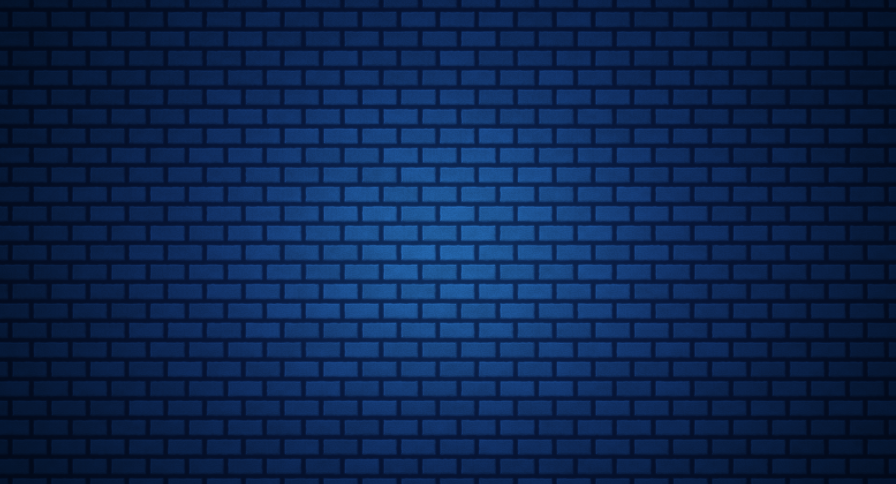
This texture is drawn by a Shadertoy shader. Its source:

```glsl
// Dark blue brick wall in running bond, lit by a soft oval glow at its centre.

float hash(vec2 p) {
    return fract(sin(dot(p, vec2(127.1, 311.7))) * 43758.5453);
}

float valueNoise(vec2 p) {
    vec2 cell = floor(p), f = fract(p);
    f = f * f * (3.0 - 2.0 * f);
    return mix(mix(hash(cell), hash(cell + vec2(1, 0)), f.x),
               mix(hash(cell + vec2(0, 1)), hash(cell + vec2(1, 1)), f.x), f.y);
}

float roundedBox(vec2 p, vec2 halfSize, float radius) {
    vec2 q = abs(p) - halfSize + radius;
    return length(max(q, 0.0)) + min(max(q.x, q.y), 0.0) - radius;
}

// Paint colour under the light, by distance from the glow's centre.
vec3 litPaint(float r) {
    vec3 ambient = mix(vec3(0.015, 0.075, 0.17), vec3(0.07, 0.19, 0.41),
                       1.0 - smoothstep(0.2, 0.95, r));
    return ambient + vec3(0.06, 0.18, 0.22) * exp(-14.0 * r * r);
}

void mainImage(out vec4 fragColor, in vec2 fragCoord) {
    // Canvas heights, with y running down from the top edge.
    vec2 p = vec2(fragCoord.x, iResolution.y - fragCoord.y) / iResolution.y;
    float aspect = iResolution.x / iResolution.y;
    float pixel = 1.0 / iResolution.y;

    // Running bond: alternate rows slide by a little under half a brick.
    vec2 pitch = vec2(0.0803, 0.04015);
    float row = floor(p.y / pitch.y + 0.5);
    float slide = mix(0.0248, 0.0613, mod(row, 2.0));
    float column = floor((p.x - slide) / pitch.x + 0.5);
    vec2 brick = vec2(column, row);
    vec2 local = p - vec2(slide, 0.0) - brick * pitch;

    // Slightly worn brick outline.
    float wear = (valueNoise(p * 150.0) - 0.5) * 0.0012;
    vec2 halfSize = vec2(0.0350, 0.0152);
    float d = roundedBox(local, halfSize, 0.002) + wear;
    float soft = max(pixel, 0.0014);
    float face = 1.0 - smoothstep(-soft, soft, d);

    // Bevel: light catches the top and left rims, shade the bottom and right.
    float rim = face * smoothstep(-0.0045, -0.001, d);
    vec2 edge = local / halfSize;
    bool onSide = halfSize.x - abs(local.x) < halfSize.y - abs(local.y);
    float bevel = onSide ? -0.7 * sign(edge.x) : -sign(edge.y);

    // Mortar is deepest along the middle of each joint.
    float joint = 0.56 - 0.08 * smoothstep(0.0, 0.005, d);
    vec3 mortarTint = joint * vec3(0.85, 0.95, 1.15);

    float grain = valueNoise(p * 420.0) - 0.5;
    float stain = valueNoise(p * vec2(45.0, 70.0)) - 0.5;
    float tone = 1.0 + 0.09 * (hash(brick) - 0.5) + 0.10 * grain + 0.08 * stain;
    tone += rim * bevel * 0.13;

    vec2 fromGlow = (p - vec2(0.5 * aspect, 0.505)) * vec2(0.8, 1.0);
    vec3 paint = litPaint(length(fromGlow));
    vec3 color = paint * mix(mortarTint * (1.0 + 0.08 * grain), vec3(tone), face);

    fragColor = vec4(color, 1.0);
}
```
